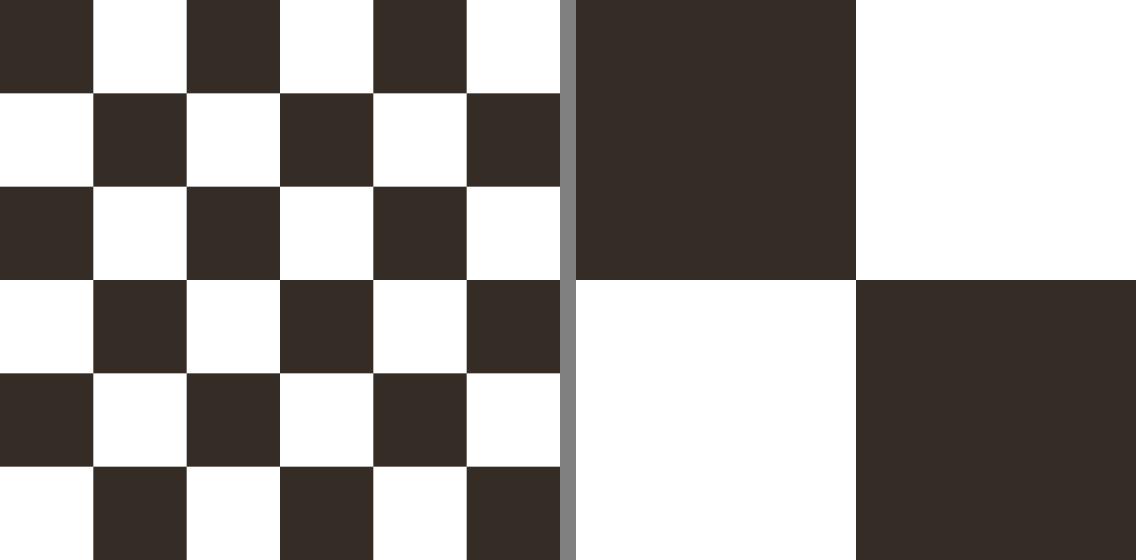
Left, the full canvas; right, a detail of the centre.
Give the GLSL for this pattern, as a WebGL 1 fragment shader.

```glsl
precision highp float;

uniform vec2 u_resolution;

const float CELLS = 6.0;
const vec3 DARK = vec3(0.204, 0.171, 0.145);
const vec3 LIGHT = vec3(1.0);

// Triangle wave of period 2: signed distance to the nearest cell edge
vec2 signedEdge(vec2 p) {
  return 0.5 - abs(mod(p + 0.5, 2.0) - 1.0);
}

// Square wave in -1..1 on each axis, box-filtered over one pixel
vec2 squareWave(vec2 p, vec2 halfPixel) {
  return clamp(signedEdge(p) / halfPixel, -1.0, 1.0);
}

// 1 on cells whose column and row have the same parity, 0 on the others
float checker(vec2 p, vec2 halfPixel) {
  vec2 wave = squareWave(p, halfPixel);
  return 0.5 + 0.5 * wave.x * wave.y;
}

void main() {
  vec2 p = CELLS * gl_FragCoord.xy / u_resolution;
  vec2 halfPixel = 0.5 * CELLS / u_resolution;
  gl_FragColor = vec4(mix(DARK, LIGHT, checker(p, halfPixel)), 1.0);
}
```
